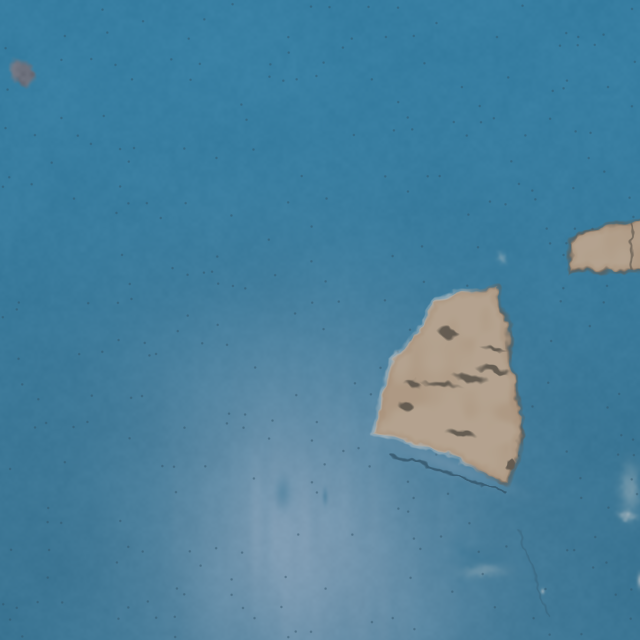
A WebGL 1 fragment shader for this texture:

```glsl
precision highp float;
// Weathered blue paint with pale chips, hairline cracks and a soft reflection.
// The main chip is a noise-roughened polygon; its pits come from one loop,
// while hash cells scatter specks and stretched noise streaks the reflection.
uniform vec2 u_resolution;

const vec3 PAINT_TOP = vec3(0.215, 0.495, 0.635);
const vec3 PAINT_LOW = vec3(0.225, 0.455, 0.575);
const vec3 SHEEN = vec3(0.50, 0.615, 0.705);
const vec3 PRIMER = vec3(0.705, 0.637, 0.56);
const vec3 RUST = vec3(0.63, 0.52, 0.42);
const vec3 PIT = vec3(0.34, 0.315, 0.28);
const vec3 CRACK = vec3(0.19, 0.32, 0.40);
const vec3 RIM = vec3(0.70, 0.74, 0.76);
const vec3 STAIN = vec3(0.48, 0.45, 0.48);
const float ROUGHNESS = 0.012;
const float GRAIN = 0.022;
const float SPECK_CELLS = 46.0;

float hash(vec2 p) {
  vec3 q = fract(p.xyx * 0.1031);
  q += dot(q, q.yzx + 33.33);
  return fract((q.x + q.y) * q.z);
}

float noise(vec2 p) {
  vec2 i = floor(p), f = fract(p);
  f = f * f * (3.0 - 2.0 * f);
  return mix(mix(hash(i), hash(i + vec2(1, 0)), f.x),
             mix(hash(i + vec2(0, 1)), hash(i + 1.0), f.x), f.y);
}

float fbm(vec2 p) {
  return noise(p) * 0.6 + noise(p * 2.3 + 7.0) * 0.4;
}

float segment(vec2 p, vec2 a, vec2 b) {
  vec2 e = b - a, w = p - a;
  return length(w - e * clamp(dot(w, e) / dot(e, e), 0.0, 1.0));
}

float blob(vec2 p, float x, float y, float rx, float ry) {
  vec2 q = (p - vec2(x, y)) / vec2(rx, ry);
  return exp(-dot(q, q));
}

// Signed distance to the large chip, negative inside
float mainChip(vec2 p) {
  vec2 v[18];
  v[0] = vec2(.677, .529); v[1] = vec2(.710, .541); v[2] = vec2(.758, .546);
  v[3] = vec2(.776, .552); v[4] = vec2(.782, .518); v[5] = vec2(.794, .495);
  v[6] = vec2(.797, .427); v[7] = vec2(.807, .401); v[8] = vec2(.814, .323);
  v[9] = vec2(.807, .277); v[10] = vec2(.792, .246); v[11] = vec2(.749, .267);
  v[12] = vec2(.703, .291); v[13] = vec2(.651, .306); v[14] = vec2(.586, .325);
  v[15] = vec2(.592, .368); v[16] = vec2(.611, .438); v[17] = vec2(.656, .480);
  float d = 1.0, side = 1.0;
  vec2 a = v[17];
  for (int i = 0; i < 18; i++) {
    vec2 b = v[i];
    d = min(d, segment(p, a, b));
    if ((a.y > p.y) != (b.y > p.y) &&
        p.x < a.x + (b.x - a.x) * (p.y - a.y) / (b.y - a.y)) side = -side;
    a = b;
  }
  return d * side;
}

// Chip that runs off the right border, widening towards it
float sideChip(vec2 p) {
  float top = 0.636 + 0.22 * (p.x - 0.911);
  float d = max(max(p.y - top, 0.577 - p.y), 0.89 - p.x);
  return max(d, 0.7 * (0.89 - p.x + p.y - top) + 0.007);
}

// Dark pits in the large chip: centre xy, half size zw
float pits(vec2 p, float soft) {
  vec4 m[9];
  m[0] = vec4(.700, .479, .012, .007); m[1] = vec4(.773, .455, .014, .003);
  m[2] = vec4(.770, .422, .021, .005); m[3] = vec4(.736, .409, .020, .005);
  m[4] = vec4(.691, .400, .021, .003); m[5] = vec4(.646, .400, .012, .005);
  m[6] = vec4(.634, .366, .011, .008); m[7] = vec4(.720, .322, .018, .005);
  m[8] = vec4(.799, .271, .007, .009);
  float mask = 0.0;
  for (int i = 0; i < 9; i++) {
    vec2 q = p - m[i].xy;
    q.y += q.x * 0.12;
    float d = (length(q / m[i].zw) - 1.0) * m[i].w;
    mask = max(mask, 1.0 - smoothstep(-0.002, 0.001 + soft, d));
  }
  return mask;
}

void main() {
  vec2 p = gl_FragCoord.xy / u_resolution;
  float soft = 1.0 / min(u_resolution.x, u_resolution.y);
  vec2 wobble = vec2(fbm(p * 60.0), fbm(p * 60.0 + 31.0)) - 0.5;
  vec2 r = p + wobble * ROUGHNESS;

  // Paint and streaked reflection
  vec3 color = mix(PAINT_LOW, PAINT_TOP, smoothstep(0.1, 0.95, p.y));
  float sheen = 0.7 * blob(p, 0.5, 0.07, 0.25, 0.27) + 0.32 * blob(p, 0.43, 0.18, 0.14, 0.16)
              + 0.26 * blob(p, 0.46, 0.4, 0.28, 0.19);
  sheen *= 0.92 + 0.16 * noise(p * vec2(65, 5));
  color = mix(color, SHEEN, min(sheen, 1.0)) + GRAIN * (fbm(p * 85.0) + fbm(p * 9.0) - 1.0);

  // Scuffs, smudge and flakes
  float scuff = blob(p, 0.442, 0.23, 0.012, 0.024) + blob(p, 0.508, 0.224, 0.004, 0.013);
  float smudge = blob(r, 0.733, 0.125, 0.045, 0.03) * fbm(p * 38.0);
  color = mix(color, PAINT_LOW, min(0.45 * scuff + smudge, 0.8));
  float flake = 0.35 * blob(r, 0.755, 0.108, 0.03, 0.01) + 0.45 * blob(r, 0.985, 0.235, 0.014, 0.035)
              + 0.6 * blob(r, 0.983, 0.194, 0.012, 0.006) + 0.7 * blob(p, 1.0, 0.093, 0.004, 0.01)
              + 0.4 * blob(r, 0.782, 0.598, 0.006, 0.007) + 0.6 * blob(p, 0.848, 0.076, 0.003, 0.004);
  color = mix(color, RIM, min(flake, 0.8));

  // Specks
  vec2 cell = floor(p * SPECK_CELLS);
  vec2 spot = 0.2 + 0.6 * vec2(hash(cell + 3.0), hash(cell + 57.0));
  float speck = 1.0 - smoothstep(0.02, 0.07 + soft * SPECK_CELLS, length(fract(p * SPECK_CELLS) - spot));
  color = mix(color, CRACK, 0.5 * speck * step(0.86, hash(cell)));

  // Lifted paint, cracks and stain
  color = mix(color, SHEEN, 0.4 * blob(p + vec2(0, 0.38 * (p.x - 0.7)), 0.7, 0.274, 0.09, 0.014));
  vec2 bend = vec2(0.7, 0.262);
  float crack = min(segment(r, vec2(0.612, 0.29), bend), segment(r, bend, vec2(0.788, 0.232)));
  color = mix(color, CRACK, 0.75 - 0.75 * smoothstep(0.0005, 0.0018 + soft, crack));
  float faint = segment(r, vec2(0.812, 0.17), vec2(0.855, 0.04));
  color = mix(color, CRACK, 0.3 - 0.3 * smoothstep(0.0, 0.002 + soft, faint));
  vec2 s = (r - vec2(0.035, 0.886)) * vec2(1, 0.75);
  s.x += s.y * 0.4;
  color = mix(color, STAIN + 0.12 * wobble.x, 0.85 - 0.85 * smoothstep(0.01, 0.02, length(s)));

  // Chips, pale rims at left and dark rims at right
  float chip = min(mainChip(r), sideChip(r));
  vec3 primer = mix(PRIMER, RUST, 0.3 * smoothstep(0.45, 0.8, fbm(p * 16.0)));
  primer = mix(primer, RUST, 0.35 * smoothstep(-0.014, 0.0, chip));
  primer = mix(primer, PIT, 0.85 * pits(r, soft));
  primer = mix(primer, PIT, 0.6 - 0.6 * smoothstep(0.0005, 0.002 + soft, abs(r.x - 0.986)));
  color = mix(color, primer, 1.0 - smoothstep(-soft, soft, chip));
  float rim = 1.0 - smoothstep(0.001, 0.004 + soft, abs(chip - 0.001));
  vec3 rimColor = mix(RIM, PIT, 0.9 * smoothstep(0.7, 0.79, p.x));
  color = mix(color, rimColor, rim * (0.25 + 0.5 * noise(p * 70.0)));
  gl_FragColor = vec4(color, 1.0);
}
```
